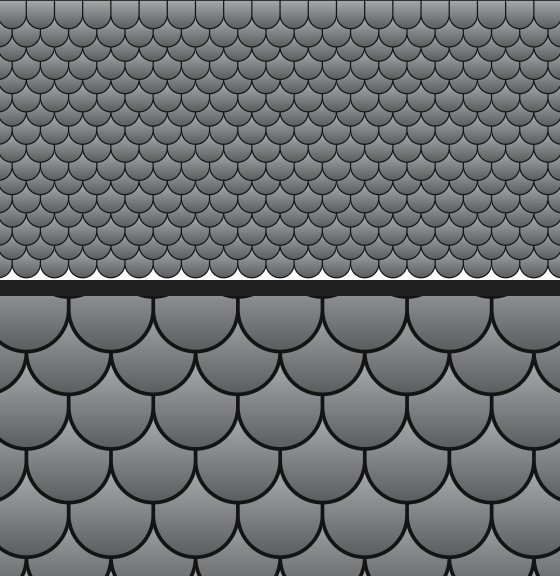
Top: the whole. Bottom: its middle third, enlarged.
This pattern is drawn by a Shadertoy shader. Its source:

```glsl
// Distance to a scale with straight sides and a round foot; y points down
float scaleDistance(vec2 q) {
    return length(vec2(q.x, max(q.y, 0.0))) - 0.5;
}

// Foot height of a row: rows pair up, with one wider step halfway down
float rowFoot(float row) {
    return 1.02 + 0.5754 * row + 0.07 * mod(row, 2.0) + 0.129 * step(8.0, row);
}

vec3 slate(float height) {
    return (0.36 + 0.30 * height) * vec3(0.99, 1.0, 1.02);
}

void mainImage(out vec4 fragColor, in vec2 fragCoord) {
    // One unit is one scale width, measured from the top edge
    float pixel = 9.93 / iResolution.y;
    vec2 p = vec2(fragCoord.x, iResolution.y - fragCoord.y) * pixel;

    vec3 ink = vec3(0.08);
    vec3 color = vec3(0.99);

    // Paint from the lowest row up, so each row overlaps the next one down
    for (int i = 15; i >= 0; i--) {
        float row = float(i);
        float foot = rowFoot(row);
        float x = fract(p.x + 0.068 + 0.5 * mod(row, 2.0)) - 0.5;
        float d = scaleDistance(vec2(x, p.y - foot + 0.5));

        float body = clamp(0.5 - (d - 0.022) / pixel, 0.0, 1.0);
        float inner = clamp(0.5 - (d + 0.022) / pixel, 0.0, 1.0);
        color = mix(color, mix(ink, slate(foot - p.y), inner), body);
    }

    // Dark ridge along the top
    color = mix(color, ink, clamp(0.5 - (p.y - 0.028) / pixel, 0.0, 1.0));

    fragColor = vec4(color, 1.0);
}
```
